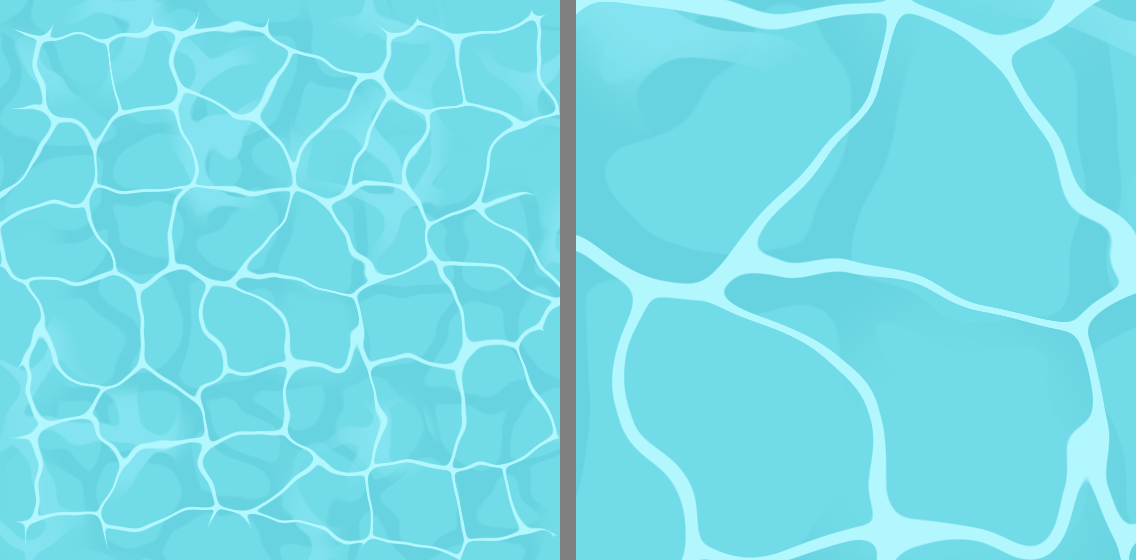
Left: the whole. Right: its middle third, enlarged.
Write a WebGL 1 fragment shader that draws this texture.

```glsl
precision highp float;
uniform vec2 u_resolution;

const vec3 WATER = vec3(0.443, 0.857, 0.906);
const vec3 SHADOW = vec3(0.408, 0.828, 0.878);
const vec3 GLOW = vec3(0.515, 0.892, 0.940);
const vec3 CAUSTIC = vec3(0.700, 0.968, 0.998);

const float CELLS = 6.0;        // closed cells per side
const float SPAN = 6.8;         // canvas size in cell units
const float JITTER = 0.8;
const float WARP = 0.20;
const float RIPPLE = 0.06;
const float LINE_WIDTH = 0.022; // half widths, in cell units
const float SHADOW_WIDTH = 0.085;
const float GLOW_WIDTH = 0.10;
const float LINE_KNOT = 36.0;   // lower values fill junctions more
const float BAND_KNOT = 18.0;
const float STUB_TAPER = 0.11;

vec2 hash2(vec2 p) {
  vec3 q = fract(p.xyx * vec3(0.1031, 0.1030, 0.0973));
  q += dot(q, q.yzx + 33.33);
  return fract((q.xx + q.yz) * q.zy);
}

vec2 noise2(vec2 p) {
  vec2 i = floor(p);
  vec2 f = fract(p);
  f = f * f * (3.0 - 2.0 * f);
  vec2 low = mix(hash2(i), hash2(i + vec2(1.0, 0.0)), f.x);
  vec2 high = mix(hash2(i + vec2(0.0, 1.0)), hash2(i + 1.0), f.x);
  return mix(low, high, f.y);
}

vec2 cellPoint(vec2 cell, float seed) {
  return cell + 0.5 + JITTER * (hash2(cell + seed) - 0.5);
}

bool isOutside(vec2 cell) {
  return any(lessThan(cell, vec2(0.0))) || any(greaterThan(cell, vec2(CELLS - 0.5)));
}

// Smoothly blended distance to the borders of a closed patch of cells
float webDistance(vec2 p, float seed, float knot) {
  vec2 bend = 2.0 * noise2(p * 1.6 + seed) - 1.0;
  vec2 ripple = 2.0 * noise2(p * 3.7 + seed) - 1.0;
  p += WARP * bend + RIPPLE * ripple;
  vec2 home = floor(p);
  vec2 nearest = home;
  vec2 toNearest = vec2(0.0);
  float best = 100.0;
  for (int y = -1; y <= 1; y++) {
    for (int x = -1; x <= 1; x++) {
      vec2 cell = home + vec2(float(x), float(y));
      vec2 r = cellPoint(cell, seed) - p;
      if (dot(r, r) < best) {
        best = dot(r, r);
        nearest = cell;
        toNearest = r;
      }
    }
  }

  // Borders between two outer cells shrink to short tapered stubs
  vec2 beyond = max(abs(p - 0.5 * CELLS) - 0.5 * CELLS, 0.0);
  float taper = STUB_TAPER * length(beyond);
  bool outer = isOutside(nearest);
  float sum = 0.00001;
  for (int y = -2; y <= 2; y++) {
    for (int x = -2; x <= 2; x++) {
      if (x == 0 && y == 0) continue;
      vec2 cell = nearest + vec2(float(x), float(y));
      vec2 r = cellPoint(cell, seed) - p;
      float d = dot(0.5 * (toNearest + r), normalize(r - toNearest));
      if (outer && isOutside(cell)) d += taper;
      sum += exp(-knot * d);
    }
  }
  return -log(sum) / knot;
}

float band(float d, float halfWidth, float blur) {
  return 1.0 - smoothstep(halfWidth - blur, halfWidth + blur, d);
}

void main() {
  float size = min(u_resolution.x, u_resolution.y);
  vec2 p = gl_FragCoord.xy / size * SPAN - 0.5 * (SPAN - CELLS);
  float pixel = SPAN / size;

  // Broad shadows on the pool floor
  vec2 patches = noise2(p * 0.9 + 41.0);
  float shadow = band(webDistance(p + vec2(0.12, 0.15), 57.0, BAND_KNOT),
                      SHADOW_WIDTH, pixel * 1.5);
  vec3 color = mix(WATER, SHADOW, shadow * smoothstep(0.2, 0.5, patches.x));

  // Pale bands that fade out along their length
  float glow = band(webDistance(p, 113.0, BAND_KNOT), GLOW_WIDTH, pixel * 1.5);
  color = mix(color, GLOW, glow * smoothstep(0.5, 0.8, patches.y));

  // Bright caustic lines on the surface
  float width = LINE_WIDTH * mix(0.8, 1.2, noise2(p * 1.3 + 9.0).x);
  float line = band(webDistance(p, 19.0, LINE_KNOT), width, pixel * 0.8);
  color = mix(color, CAUSTIC, line);

  gl_FragColor = vec4(color, 1.0);
}
```
